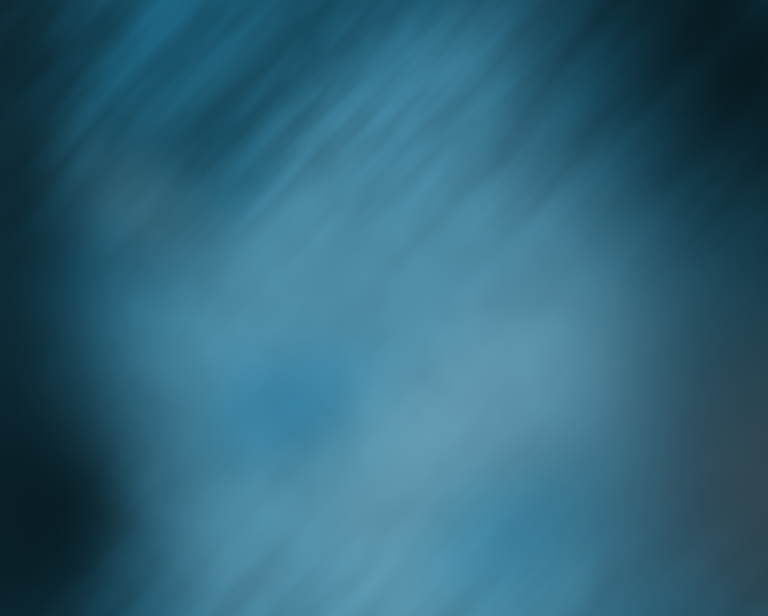
Give the GLSL for this background, as a WebGL 2 fragment shader.

```glsl
#version 300 es
precision highp float;
// Soft blue studio backdrop: a pale misty glow, dark corners and diagonal brushed streaks.
uniform vec2 u_resolution;
out vec4 outColor;

const float ASPECT = 1.25;          // design space is ASPECT wide, 1 high
const float STREAK_ANGLE = 0.83;
const vec2 STREAK_SCALE = vec2(2.6, 17.0);
const float STREAK_GAIN = 0.32;
const float MIST_SCALE = 5.5;
const float MIST_GAIN = 0.11;
const float WARP = 0.022;

const vec3 NIGHT = vec3(0.05, 0.165, 0.21);
const vec3 INK = vec3(0.032, 0.112, 0.142);
const vec3 DEEP_BLUE = vec3(0.105, 0.36, 0.465);
const vec3 DARK_TEAL = vec3(0.085, 0.29, 0.37);
const vec3 MIST_BLUE = vec3(0.315, 0.555, 0.655);
const vec3 RIDGE_BLUE = vec3(0.25, 0.50, 0.61);
const vec3 CLEAR_BLUE = vec3(0.19, 0.50, 0.64);
const vec3 PALE_BLUE = vec3(0.41, 0.62, 0.70);
const vec3 DUSK = vec3(0.24, 0.42, 0.49);
const vec3 SLATE = vec3(0.19, 0.275, 0.32);

vec2 turn(vec2 p, float angle) {
  float c = cos(angle), s = sin(angle);
  return vec2(c * p.x + s * p.y, c * p.y - s * p.x);
}

vec2 hashGradient(vec2 cell) {
  vec3 h = fract(cell.xyx * vec3(0.1031, 0.1030, 0.0973));
  h += dot(h, h.yzx + 33.33);
  float a = 6.2832 * fract((h.x + h.y) * h.z);
  return vec2(cos(a), sin(a));
}

float gradientNoise(vec2 p) {
  vec2 i = floor(p), f = fract(p);
  vec2 w = f * f * f * (f * (f * 6.0 - 15.0) + 10.0);
  vec2 e = vec2(1.0, 0.0);
  float a = dot(hashGradient(i), f);
  float b = dot(hashGradient(i + e.xy), f - e.xy);
  float c = dot(hashGradient(i + e.yx), f - e.yx);
  float d = dot(hashGradient(i + e.xx), f - e.xx);
  return mix(mix(a, b, w.x), mix(c, d, w.x), w.y);
}

float fbm(vec2 p) {
  float sum = 0.0, gain = 0.6;
  for (int i = 0; i < 3; i++) {
    sum += gain * gradientNoise(p);
    p = p * 2.03 + 17.3;
    gain *= 0.5;
  }
  return sum;
}

// Tilted elliptical falloff: 1 at the centre, fading to 0
float glow(vec2 p, vec2 centre, vec2 radius, float angle) {
  vec2 d = turn(p - centre, angle) / radius;
  return exp(-dot(d, d));
}

void main() {
  vec2 p = gl_FragCoord.xy / u_resolution * vec2(ASPECT, 1.0);
  float streak = fbm(turn(p, STREAK_ANGLE) * STREAK_SCALE + 4.7);
  float mist = fbm(p * MIST_SCALE + 9.1);

  // Streaks show most near the top, then the bottom
  float streakMask = 0.12 + 0.88 * smoothstep(0.5, 0.85, p.y)
                   + 0.35 * smoothstep(0.25, 0.0, p.y);

  // Edges drift with the mist, and with the streaks where those show
  vec2 q = p + WARP * (vec2(mist, -mist) + streakMask * vec2(streak, -streak));

  // Deep blue field with the broad pale body
  vec3 col = mix(NIGHT, DEEP_BLUE, smoothstep(0.0, 0.27, q.x));
  vec2 d = (q - vec2(0.65, 0.33)) / vec2(0.44, 0.52);
  col = mix(col, MIST_BLUE, exp(-0.7 * pow(dot(d, d), 2.5)));
  col = mix(col, MIST_BLUE, 0.55 * glow(q, vec2(0.42, 0.05), vec2(0.13, 0.12), 0.0));
  col = mix(col, RIDGE_BLUE, 0.65 * glow(q, vec2(0.72, 0.84), vec2(0.23, 0.11), 0.85));

  // Shadows in the upper left
  col = mix(col, DARK_TEAL, 0.85 * glow(q, vec2(0.34, 0.78), vec2(0.22, 0.09), 0.75));
  col = mix(col, DARK_TEAL, 0.60 * glow(q, vec2(0.52, 0.97), vec2(0.12, 0.07), 0.75));
  col = mix(col, DEEP_BLUE, 0.50 * glow(q, vec2(0.39, 0.69), vec2(0.10, 0.05), 0.75));
  col = mix(col, DUSK, 0.60 * glow(q, vec2(0.23, 0.67), vec2(0.12, 0.08), -0.6));

  // Clear and pale patches inside the body
  col = mix(col, CLEAR_BLUE, 0.80 * glow(q, vec2(0.48, 0.34), vec2(0.16, 0.09), 0.3));
  col = mix(col, PALE_BLUE, 0.75 * glow(q, vec2(0.76, 0.33), vec2(0.24, 0.13), 0.6));
  col = mix(col, PALE_BLUE, 0.50 * glow(q, vec2(0.65, 0.07), vec2(0.10, 0.16), 0.0));
  col = mix(col, CLEAR_BLUE * 0.93, 0.60 * glow(q, vec2(0.88, 0.14), vec2(0.18, 0.11), 0.5));

  // Grey right side and dark corners
  col = mix(col, SLATE, glow(q, vec2(1.26, 0.22), vec2(0.24, 0.36), 0.0));
  col = mix(col, INK, glow(q, vec2(1.20, 0.93), vec2(0.50, 0.26), -1.0));
  col = mix(col, INK, glow(q, vec2(0.06, 0.17), vec2(0.17, 0.20), 0.0));

  col *= 1.0 + STREAK_GAIN * streakMask * streak + MIST_GAIN * mist;
  outColor = vec4(clamp(col, 0.0, 1.0), 1.0);
}
```
